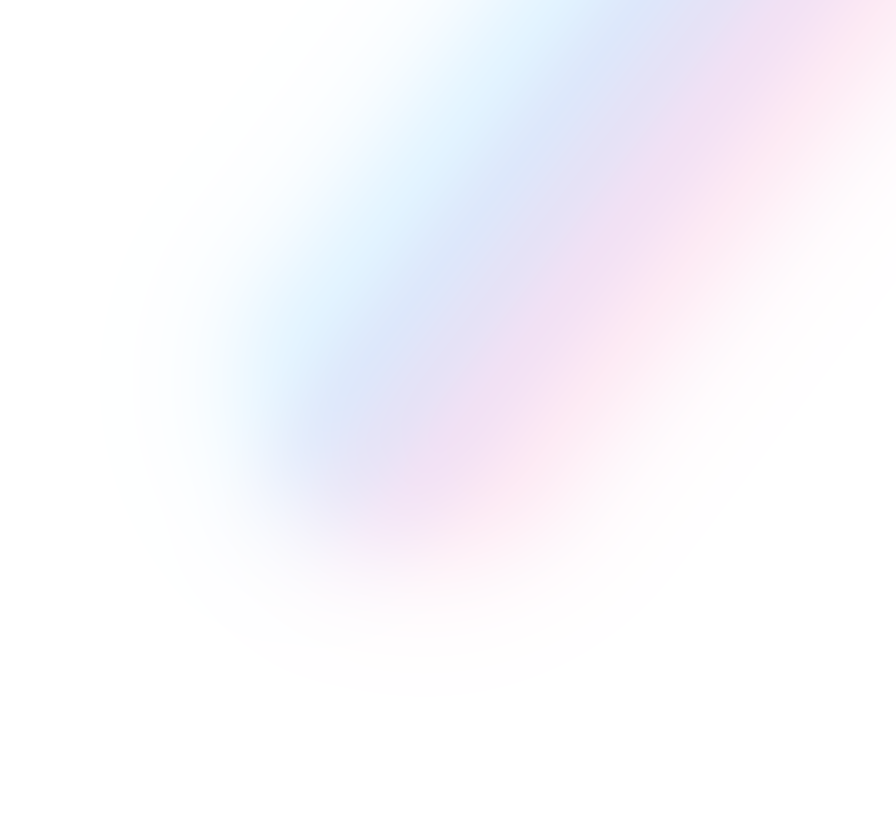
A Shadertoy shader for this background:

```glsl
// Soft diagonal pastel beam, sky blue to pink, fading into white.
#define BEAM_END vec2(0.510, 0.541)   // centre of the rounded lower end
#define BEAM_DIR vec2(0.605, 0.796)   // direction towards the upper right
#define BEAM_RADIUS 0.212             // distance where the glow is half strong
#define BEAM_SOFTNESS 0.042           // width of the fade

const vec3 WHITE      = vec3(1.000, 1.000, 1.000);
const vec3 SKY        = vec3(0.862, 0.945, 1.000);
const vec3 PERIWINKLE = vec3(0.863, 0.903, 0.982);
const vec3 LAVENDER   = vec3(0.898, 0.886, 0.965);
const vec3 ORCHID     = vec3(0.944, 0.878, 0.957);
const vec3 PINK       = vec3(0.990, 0.895, 0.945);

// Colour by signed distance across the beam, left to right
vec3 beamColor(float across) {
    vec3 color = mix(SKY, PERIWINKLE, smoothstep(-0.165, -0.060, across));
    color = mix(color, LAVENDER, smoothstep(-0.075, 0.010, across));
    color = mix(color, ORCHID, smoothstep(-0.005, 0.075, across));
    return mix(color, PINK, smoothstep(0.060, 0.180, across));
}

// Distance to a ray: straight sides with a round end
float rayDistance(vec2 offset, vec2 dir) {
    return length(offset - dir * max(dot(offset, dir), 0.0));
}

void mainImage(out vec4 fragColor, in vec2 fragCoord) {
    vec2 offset = fragCoord / iResolution.y - BEAM_END;
    vec2 dir = normalize(BEAM_DIR);
    float across = dot(offset, vec2(dir.y, -dir.x));

    // Logistic falloff gives a blurred edge with a faint long tail
    float dist = rayDistance(offset, dir);
    float glow = 1.0 / (1.0 + exp((dist - BEAM_RADIUS) / BEAM_SOFTNESS));

    fragColor = vec4(mix(WHITE, beamColor(across), glow), 1.0);
}
```
